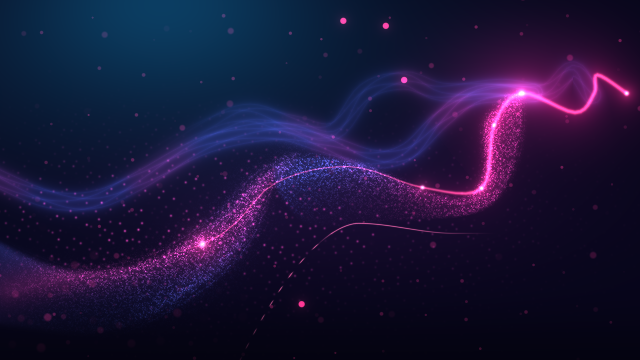
Write a WebGL 2 fragment shader that draws this background.

```glsl
#version 300 es
precision highp float;
// Glowing particle ribbons sweeping over a dark blue and violet backdrop.
uniform vec2 u_resolution;
out vec4 outColor;

// Control points; the canvas is 432 units tall.
const vec2 CORE[] = vec2[](vec2(10, 82), vec2(243, 139), vec2(330, 212), vec2(420, 232),
  vec2(507, 207), vec2(578, 206), vec2(593, 282), vec2(626, 320),
  vec2(690, 297), vec2(713, 320), vec2(717, 342), vec2(752, 320));
const vec2 LEFT[] = vec2[](vec2(-60, 165), vec2(70, 116), vec2(170, 122), vec2(250, 168),
  vec2(305, 222), vec2(355, 247), vec2(326, 205), vec2(300, 142),
  vec2(240, 82), vec2(140, 30), vec2(50, 30), vec2(-60, 60));
const vec2 RIGHT[] = vec2[](vec2(325, 225), vec2(365, 247), vec2(440, 236), vec2(507, 207),
  vec2(560, 199), vec2(578, 235), vec2(580, 290), vec2(626, 322),
  vec2(622, 240), vec2(585, 180), vec2(490, 165), vec2(370, 160));
const vec2 LOW[] = vec2[](vec2(-30, 230), vec2(50, 196), vec2(110, 191), vec2(170, 217),
  vec2(250, 260), vec2(330, 274), vec2(390, 260), vec2(445, 242),
  vec2(490, 250), vec2(530, 290), vec2(575, 318), vec2(640, 320));
const vec2 HIGH[] = vec2[](vec2(150, 222), vec2(250, 280), vec2(300, 296), vec2(350, 283),
  vec2(400, 275), vec2(440, 322), vec2(485, 336), vec2(530, 322),
  vec2(600, 326), vec2(655, 322), vec2(688, 347), vec2(710, 318));
const vec2 ORBS[] = vec2[](vec2(412, 407), vec2(463, 401), vec2(485, 336), vec2(362, 67));

vec3 hash3(vec2 p) {
  vec3 q = fract(p.xyx * vec3(.1031, .103, .0973));
  q += dot(q, q.yxz + 33.3);
  return fract((q.xxy + q.yzz) * q.zyx);
}

float bell(vec2 v) { return exp(-dot(v, v)); }

// Catmull-Rom curve: x = signed distance, y = position along it, z = inside.
vec3 spline(vec2 p, vec2 c[12], bool closed) {
  vec3 best = vec3(1e4, 0, 0);
  int last = c.length() - 1;
  for (int i = 0; i <= last; i++) {
    if (i == last && !closed) break;
    vec2 a = c[i > 0 ? i - 1 : closed ? last : 0], b = c[i];
    vec2 d = c[(i + 1) % 12], e = c[closed ? (i + 2) % 12 : min(i + 2, last)];
    vec2 from = b;
    for (float t = 1. / 6.; t < 1.1; t += 1. / 6.) {
      vec2 to = b + .5 * t * (d - a + t * (2. * a - 5. * b + 4. * d - e + t * (3. * (b - d) + e - a)));
      vec2 s = to - from, w = p - from;
      float h = clamp(dot(w, s) / dot(s, s), 0., 1.);
      float dist = length(w - s * h), side = s.x * w.y - s.y * w.x;
      if (dist < abs(best.x)) best.xy = vec2(side < 0. ? -dist : dist, float(i) + t + (h - 1.) / 6.);
      if ((from.y > p.y) != (to.y > p.y) && (side > 0.) == (s.y > 0.)) best.z = 1. - best.z;
      from = to;
    }
  }
  return best;
}

// One jittered soft grain per cell, on a tilted grid.
float dust(vec2 p, float cell, float radius) {
  p = mat2(.8, .6, -.6, .8) * p / cell;
  vec3 h = hash3(floor(p));
  return h.z * h.z * bell((fract(p) - .2 - .6 * h.xy) * cell / radius);
}

// Sparse discs of varied size.
float bokeh(vec2 p, float cell, float radius) {
  vec3 h = hash3(floor(p / cell) + 17.);
  float r = radius * (.4 + .6 * h.z);
  float d = length((fract(p / cell) - .2 - .6 * h.xy) * cell);
  return (1. - smoothstep(r * .5, r + .6, d)) * fract(h.z * 7.3);
}

// Woven, out-of-focus strands around a curve.
vec3 strands(vec3 s) {
  float line = 0.;
  for (float k = 0.; k < 6.; k += 1.3)
    line += exp(-abs(s.x - 11. * sin(s.y * .8 + k)) / 2.4);
  float pink = .6 * smoothstep(.1, 1., sin(s.y * 2.1 + 1.)) + .4 * smoothstep(8., 11., s.y);
  vec3 tint = mix(vec3(.19, .22, .54), vec3(.58, .15, .45), pink);
  return tint * (line * .22 + .25 * exp(-s.x * s.x / 260.));
}

void main() {
  vec2 p = gl_FragCoord.xy / u_resolution.y * 432.;
  vec3 pink = vec3(1, .2, .48), blue = vec3(.27, .33, .74), rose = vec3(.88, .23, .6);

  // Backdrop glows
  vec3 col = vec3(.025, .02, .1);
  col += vec3(.01, .13, .17) * bell((p - vec2(195, 450)) / vec2(170, 110));
  col += vec3(.01, .11, .14) * bell((p - vec2(190, 370)) / vec2(330, 150));
  col += vec3(.22, .03, .13) * bell((p - vec2(640, 325)) / vec2(110, 70));
  col += vec3(.07, .02, .08) * bell((p - vec2(400, 190)) / vec2(280, 90));

  // Distant ribbons
  vec3 high = spline(p, HIGH, false);
  col += strands(spline(p, LOW, false)) + strands(high) * .7 * smoothstep(0., 2., high.y);

  // Grainy sheets
  vec3 core = spline(p, CORE, false), left = spline(p, LEFT, true), right = spline(p, RIGHT, true);
  float d = abs(core.x), l = abs(left.x), r = abs(right.x);
  float grain = 1.2 * dust(p, 2.2, 1.1) + .8 * dust(p + 9., 4., 1.3);
  float soft = mix(.3, grain, smoothstep(-60., 200., p.x));
  float fill = left.z * smoothstep(0., 12., l) * (.25 + .5 * exp(-l / 16.) + .4 * exp(-d / 18.));
  fill += (.28 * exp(-l / 1.6) + .12 * exp(-l / 12.)) * smoothstep(-60., 300., p.x);
  fill *= mix(smoothstep(10., 120., p.y), 1., smoothstep(140., 300., p.x));
  col += mix(blue, rose, .85 * exp(-d * d / 900.)) * fill * (.28 + soft);
  fill = right.z * smoothstep(0., 7., r) * (.18 + .6 * exp(-d / 20.) + .3 * exp(-r / 8.));
  fill += .2 * exp(-r / 1.6) * smoothstep(170., 260., p.y);
  fill *= mix(smoothstep(145., 235., p.y), 1., smoothstep(470., 590., p.x));
  col += mix(blue, rose, smoothstep(190., 370., p.x - .8 * p.y)) * fill * (.25 + grain);

  // Loose sparkle and floating discs
  float near = bell((p - vec2(240, 170)) / vec2(260, 75));
  col += rose * near * dust(p, 11., 1.4);
  col += pink * (.25 * bokeh(p, 83., 5.) + .35 * bokeh(p + 31., 57., 2.6));
  col += pink * .35 * bokeh(p, 34., 7.) * bell((p - vec2(70, 60)) / vec2(130, 55));
  for (int i = 0; i < ORBS.length(); i++) {
    float o = length(p - ORBS[i]);
    col += pink * (.9 - .9 * smoothstep(2.8, 4.6, o) + .2 * exp(-o / 5.));
  }

  // Bright core thread
  float power = smoothstep(3.3, 5.5, core.y), thread = smoothstep(.7, 1.2, core.y);
  col += vec3(1, .3, .5) * exp(-d * d / mix(.7, 5., power)) * thread * mix(.5, .9, power);
  col += vec3(.8, .07, .36) * (.33 * exp(-d / 9.) + .12 * exp(-d / 28.)) * power;

  // Flares on some knots
  for (int i = 1; i < 12; i++) {
    if (i == 2 || i == 3 || i > 7 && i < 11) continue;
    float size = i % 6 == 1 ? 1. : .6;
    float f = length(p - CORE[i]) / size;
    col += vec3(1, .7, .85) * exp(-f * f / 14.) + pink * .55 * size * exp(-f / 11.);
  }

  // Thin dashed arc
  float u = max(4.3 - p.x / 100., 0.);
  float arc = 164. - 89. * pow(u, 1.75) - 12. * smoothstep(430., 545., p.x);
  float gap = abs(p.y - arc) / sqrt(1. + 2.4 * pow(u, 1.5));
  float dash = max(smoothstep(.2, .45, abs(fract(p.y / 17.) - .5)), smoothstep(375., 410., p.x));
  dash *= smoothstep(265., 340., p.x) * smoothstep(600., 470., p.x);
  col += vec3(.65, .27, .38) * dash * exp(-gap * gap / .6);

  // Darkened lower edge
  col *= .6 + .4 * smoothstep(-20., 90., p.y);
  outColor = vec4(min(col, 1.), 1);
}
```
